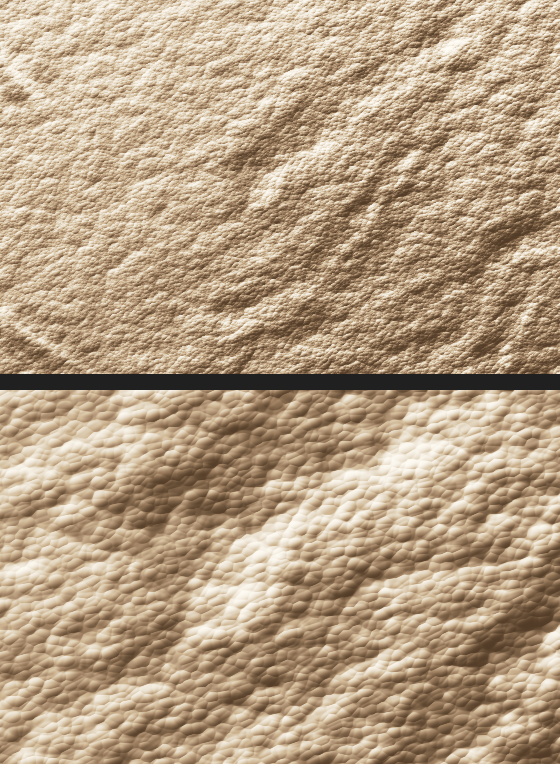
Top, the full canvas; bottom, a detail of the centre.
Give the GLSL for this texture, as a Shadertoy shader.

```glsl
// Crumpled champagne-gold foil: layered soft cellular facets give the crinkle,
// a few tapered diagonal folds and a broad sheen give the large light and shade.
// The summed tone is spread evenly over a brown-to-cream colour ramp.

const vec2  LIGHT_DIR      = vec2(-0.45, 0.9);
const float CRINKLE_FREQ   = 14.0;   // coarsest crinkles per canvas height
const float CRINKLE_STEP   = 1.75;   // frequency ratio between layers
const float CRINKLE_GAIN   = 1.3;
const int   CRINKLE_LAYERS = 5;
const float CRINKLE_ANGLE  = 0.2;
const float WRINKLE_ANGLE  = 0.62;
const float WRINKLE_GAIN   = 0.85;
const float FOLD_LIGHT     = 1.25;
const float FOLD_SHADE     = 1.2;
const float TONE_BIAS      = 0.12;
const float TONE_SPREAD    = 1.6;

const int FOLDS = 9;
// Start and end of each crease; the shaded flank lies on its left.
const vec4 FOLD_LINE[FOLDS] = vec4[FOLDS](
    vec4(0.66, 0.47, 0.90, 0.65), vec4(0.90, 0.65, 1.24, 0.90),
    vec4(0.86, 0.27, 1.14, 0.61), vec4(0.60, 0.12, 0.86, 0.26),
    vec4(1.00, 0.20, 1.21, 0.27), vec4(1.34, 0.01, 1.43, 0.20),
    vec4(1.30, 0.30, 1.52, 0.37), vec4(0.25, 0.00, -0.02, 0.19),
    vec4(0.12, 0.74, -0.02, 0.88));
const float FOLD_WIDTH[FOLDS] = float[FOLDS](
    0.036, 0.032, 0.020, 0.026, 0.014, 0.024, 0.024, 0.019, 0.019);

const int STOPS = 8;
const vec3 FOIL[STOPS] = vec3[STOPS](
    vec3(0.32, 0.23, 0.15), vec3(0.45, 0.35, 0.25),
    vec3(0.60, 0.48, 0.36), vec3(0.71, 0.60, 0.48),
    vec3(0.81, 0.71, 0.57), vec3(0.87, 0.81, 0.71),
    vec3(0.95, 0.92, 0.87), vec3(1.00, 0.99, 0.96));
const float STOP_AT[STOPS] = float[STOPS](
    0.0, 0.08, 0.225, 0.41, 0.59, 0.76, 0.93, 1.0);

vec2 hash2(vec2 cell) {
    vec3 h = fract(cell.xyx * vec3(0.1031, 0.1030, 0.0973));
    h += dot(h, h.yzx + 33.33);
    return fract((h.xx + h.yz) * h.zy);
}

mat2 rotation(float angle) {
    float c = cos(angle), s = sin(angle);
    return mat2(c, -s, s, c);
}

// Slope of a cellular bump: blended offset from the nearest cell centres.
vec2 facetSlope(vec2 p, float sharpness) {
    vec2 cell = floor(p), f = fract(p), sum = vec2(0.0);
    float total = 1e-5;
    for (int y = -1; y <= 1; y++)
    for (int x = -1; x <= 1; x++) {
        vec2 g = vec2(x, y);
        vec2 away = f - g - hash2(cell + g);
        float weight = exp(-sharpness * dot(away, away));
        sum += away * weight;
        total += weight;
    }
    return sum / total;
}

// Light on the fine crinkles; each layer is finer and turned another way.
float crinkles(vec2 p) {
    float light = 0.0, freq = CRINKLE_FREQ;
    for (int i = 0; i < CRINKLE_LAYERS; i++) {
        float layer = float(i);
        mat2 turn = rotation(CRINKLE_ANGLE + 0.45 * sin(layer * 2.4));
        vec2 q = turn * p * vec2(0.68, 1.0) * freq + layer * 17.3;
        light += dot(facetSlope(q, 24.0), turn * LIGHT_DIR) * (0.8 + 0.1 * layer);
        freq *= CRINKLE_STEP;
    }
    return light;
}

// Light on the medium wrinkles, drawn out along the diagonal.
float wrinkles(vec2 p) {
    vec2 q = rotation(WRINKLE_ANGLE) * p * vec2(0.55, 1.0);
    return facetSlope(q * 5.0 + 4.7, 9.0).y + facetSlope(q * 12.0 + 9.1, 14.0).y;
}

// A lit crest with a broad shadow on its left and a faint one on its right.
float fold(vec2 p, vec4 line, float width) {
    vec2 along = line.zw - line.xy, rel = p - line.xy;
    float len = length(along);
    float t = dot(rel, along) / (len * len);
    float d = (along.x * rel.y - along.y * rel.x) / (len * width);
    float taper = smoothstep(-0.12, 0.12, t) * (1.0 - smoothstep(0.85, 1.15, t));
    float strength = min(1.0, width / 0.028);
    float crest = exp(-d * d * 1.5);
    float shadow = exp(-pow((d - 2.3) / 1.15, 2.0));
    float hollow = exp(-pow((d + 2.4) / 1.4, 2.0));
    return strength * taper * (FOLD_LIGHT * crest - FOLD_SHADE * (shadow + 0.35 * hollow));
}

vec3 foilColor(float level) {
    vec3 color = FOIL[0];
    for (int i = 1; i < STOPS; i++) {
        float t = (level - STOP_AT[i - 1]) / (STOP_AT[i] - STOP_AT[i - 1]);
        color = mix(color, FOIL[i], clamp(t, 0.0, 1.0));
    }
    return color;
}

void mainImage(out vec4 fragColor, in vec2 fragCoord) {
    vec2 p = fragCoord / iResolution.y;

    // Ragged, gently curving outline for the folds
    vec2 bent = p + 0.014 * facetSlope(p * 11.0, 12.0) + 0.012 * facetSlope(p * 31.0, 16.0);
    bent += 0.010 * sin(p.yx * vec2(11.0, 8.0) + vec2(0.6, 2.0));

    // Broad sheen from the upper left, with a dark pool at the lower right
    float tone = TONE_BIAS + 1.0 * (p.y - 0.5) - 0.35 * (p.x - 0.75);
    vec2 pool = (p - vec2(1.02, 0.30)) / vec2(0.38, 0.30);
    tone -= 0.4 * exp(-dot(pool, pool));

    // Folds and wrinkles gather on the right
    for (int i = 0; i < FOLDS; i++) tone += fold(bent, FOLD_LINE[i], FOLD_WIDTH[i]);
    float gathered = smoothstep(0.35, 0.95, p.x + 0.25 * (0.5 - p.y));
    tone += WRINKLE_GAIN * mix(0.3, 1.0, gathered) * wrinkles(bent);
    tone += CRINKLE_GAIN * mix(0.85, 1.05, gathered) * crinkles(p);

    float level = 1.0 / (1.0 + exp(-TONE_SPREAD * tone));
    fragColor = vec4(foilColor(level), 1.0);
}
```
